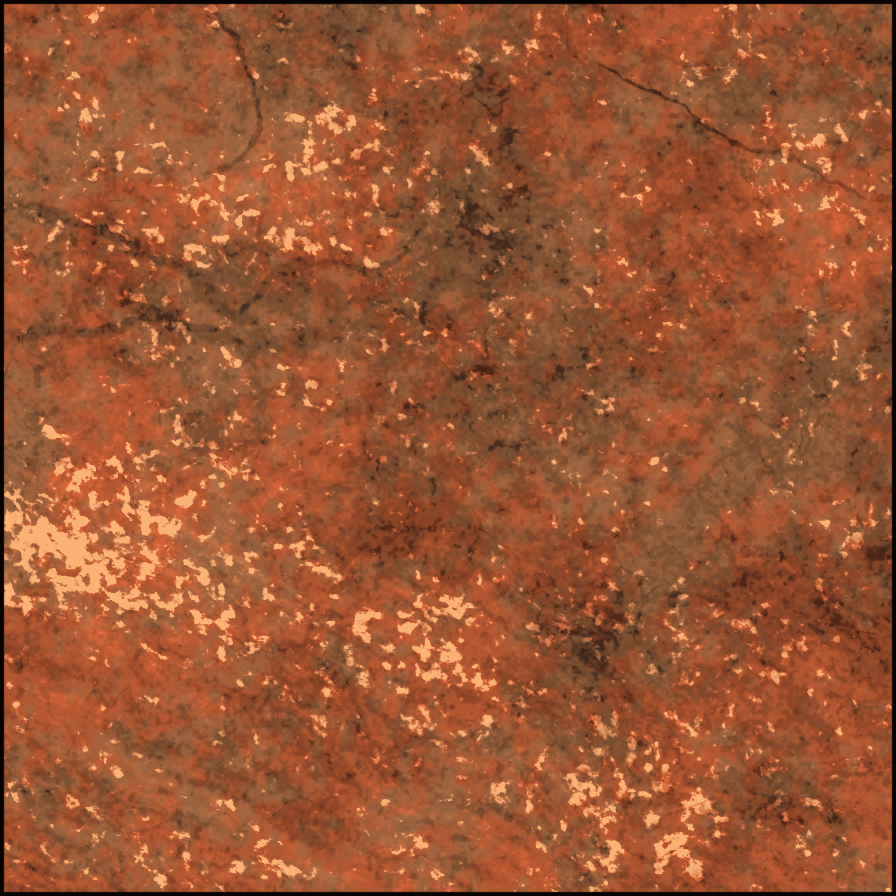
Write a three.js fragment shader that draws this texture.

```glsl
// Weathered red desert ground seen from above, in a thin black frame.
// Warped fractal noise sets tone and hue; soft blobs place pale outcrops and
// dark hollows, bent segments draw tracks, furrows and cracks.
#define SHADE vec3(0.27, 0.15, 0.10)
#define BROWN vec3(0.51, 0.29, 0.175)
#define RUST vec3(0.65, 0.365, 0.22)
#define ORANGE vec3(0.79, 0.43, 0.26)
#define PALE vec3(0.98, 0.70, 0.46)
#define FRAME_COLOR vec3(0.02, 0.0, 0.0)
#define FRAME_WIDTH 0.0045
#define WARP 0.09
#define GRAIN 0.30
#define FLECKS 0.62
#define STREAK_DIR vec2(0.883, -0.469)

varying vec2 vUv;

float hash(vec2 p) {
  vec3 h = fract(p.xyx * vec3(0.1031, 0.1030, 0.0973));
  h += dot(h, h.yzx + 33.33);
  return fract((h.x + h.y) * h.z);
}

float noise(vec2 p) {
  vec2 i = floor(p), f = fract(p);
  f = f * f * (3.0 - 2.0 * f);
  return mix(mix(hash(i), hash(i + vec2(1.0, 0.0)), f.x),
             mix(hash(i + vec2(0.0, 1.0)), hash(i + 1.0), f.x), f.y);
}

float fbm(vec2 p) {
  float sum = 0.0, amp = 0.533;
  for (int i = 0; i < 4; i++) {
    sum += amp * noise(p);
    p = mat2(1.6, 1.2, -1.2, 1.6) * p + 17.3;
    amp *= 0.5;
  }
  return sum;
}

// Soft elliptical region
float blob(vec2 p, vec2 center, vec2 radius) {
  vec2 d = (p - center) / radius;
  return exp(-dot(d, d));
}

// Soft stroke between two points
float stroke(vec2 p, vec2 a, vec2 b, float width) {
  vec2 ab = b - a;
  float d = length(p - a - ab * clamp(dot(p - a, ab) / dot(ab, ab), 0.0, 1.0));
  return 1.0 - smoothstep(0.35 * width, width, d);
}

vec3 groundRamp(float t) {
  vec3 c = mix(SHADE, BROWN, smoothstep(0.0, 0.27, t));
  c = mix(c, RUST, smoothstep(0.25, 0.50, t));
  c = mix(c, ORANGE, smoothstep(0.48, 0.74, t));
  return mix(c, PALE, smoothstep(0.70, 1.05, t));
}

void main() {
  vec2 p = vUv;
  vec2 q = p + WARP * (vec2(fbm(p * 7.0), fbm(p * 7.0 + 41.0)) - 0.5);
  q += 0.014 * (vec2(fbm(p * 50.0), fbm(p * 50.0 + 9.0)) - 0.5);

  // Regions: pale outcrops, dark hollows, lower slope
  float outcrop = blob(q, vec2(0.08, 0.42), vec2(0.20, 0.12))
    + 0.8 * blob(q, vec2(0.24, 0.33), vec2(0.19, 0.08))
    + blob(q, vec2(0.51, 0.26), vec2(0.08, 0.06))
    + 1.1 * blob(q, vec2(0.69, 0.12), vec2(0.13, 0.09))
    + blob(q, vec2(0.30, 0.79), vec2(0.12, 0.08))
    + 0.7 * blob(q, vec2(0.94, 0.75), vec2(0.07, 0.08))
    + 0.6 * blob(q, vec2(0.18, 0.06), vec2(0.20, 0.07));
  float hollow = blob(q, vec2(0.64, 0.29), vec2(0.10, 0.07))
    + 0.8 * blob(q, vec2(0.90, 0.24), vec2(0.20, 0.19))
    + blob(q, vec2(0.44, 0.41), vec2(0.10, 0.03))
    + 0.7 * blob(q, vec2(0.58, 0.88), vec2(0.17, 0.07))
    + 0.7 * blob(q, vec2(0.54, 0.73), vec2(0.10, 0.05));
  float slope = smoothstep(0.58, 0.40, q.y + 0.15 * q.x);

  // Layers of noise, streaked along the slope
  vec2 along = vec2(dot(q, STREAK_DIR), dot(q, vec2(-STREAK_DIR.y, STREAK_DIR.x)));
  float streak = fbm(along * vec2(26.0, 90.0));
  float mottle = mix(fbm(p * 48.0), streak, 0.2 + 0.5 * slope);
  float grain = 0.55 * noise(p * 170.0) + 0.45 * noise(p * 290.0 + 5.0);
  float tone = 0.40 + 0.03 * slope + 0.10 * outcrop - 0.17 * hollow
    + 0.38 * (fbm(q * 9.0 + 3.0) - 0.5) + 0.55 * (mottle - 0.5)
    + GRAIN * (grain - 0.5);

  // Rings around the dome
  float radius = length((q - vec2(0.29, 0.79)) / vec2(0.27, 0.19));
  float ringZone = exp(-6.0 * (radius - 0.95) * (radius - 0.95));
  tone += 0.045 * sin(radius * 26.0) * ringZone;

  // Pale tracks
  float track = max(stroke(q, vec2(0.0, 0.23), vec2(0.17, 0.15), 0.026),
                    stroke(q, vec2(0.17, 0.15), vec2(0.40, 0.03), 0.020));
  float wash = max(stroke(q, vec2(1.0, 0.52), vec2(0.78, 0.45), 0.026),
                   stroke(q, vec2(0.78, 0.45), vec2(0.72, 0.35), 0.036));
  tone = mix(tone, 0.60 + 0.4 * (mottle - 0.5), 0.6 * track);
  tone = mix(tone, 0.38 + 0.3 * (grain - 0.5), 0.7 * wash);

  // Furrows and cracks, broken up by noise
  float furrow = max(stroke(q, vec2(0.0, 0.77), vec2(0.28, 0.65), 0.014),
                     stroke(q, vec2(0.0, 0.64), vec2(0.25, 0.63), 0.008));
  furrow = max(furrow, stroke(q, vec2(0.25, 0.63), vec2(0.45, 0.76), 0.007));
  float crack = max(stroke(q, vec2(0.23, 0.98), vec2(0.27, 0.87), 0.005),
                    stroke(q, vec2(0.27, 0.87), vec2(0.24, 0.80), 0.005));
  crack = max(crack, stroke(q, vec2(0.68, 0.92), vec2(0.80, 0.83), 0.004));
  crack = max(crack, stroke(q, vec2(0.80, 0.83), vec2(0.96, 0.79), 0.004));
  float vein = 1.0 - smoothstep(0.004, 0.024, abs(fbm(q * 12.0 + 70.0) - 0.5));
  vein *= smoothstep(0.50, 0.70, noise(q * 17.0 + 8.0));
  tone -= (0.18 * furrow + 0.26 * crack + 0.12 * vein) * (0.2 + 1.5 * mottle);

  // Clustered pale flecks and small pits
  float clump = fbm(q * 18.0 + 21.0) - 0.5;
  float fleck = mix(fbm(p * 105.0 + 60.0), fbm(along * vec2(75.0, 130.0)), 0.4);
  tone += FLECKS * smoothstep(0.62, 0.77, fleck + 0.12 * outcrop + 0.32 * clump);
  tone -= 0.16 * smoothstep(0.62, 0.78, fbm(p * 95.0 + 90.0));

  // Hue drifts between olive earth and red oxide, paler ground stays neutral
  float oxide = 0.5 * fbm(q * 8.0 + 30.0) + 0.5 * fbm(p * 62.0 + 12.0) + 0.04 * slope;
  oxide = smoothstep(0.34, 0.66, oxide - 0.10 * wash - 0.05 * furrow - 0.03 * ringZone);
  vec3 tint = mix(vec3(0.93, 1.06, 1.11), vec3(1.08, 0.92, 0.86), oxide);
  tint = mix(tint, vec3(1.0), smoothstep(0.70, 0.95, tone));
  vec3 color = groundRamp(tone) * tint;

  // Frame
  vec2 edge = min(p, 1.0 - p);
  float inside = smoothstep(FRAME_WIDTH - 0.001, FRAME_WIDTH + 0.001, min(edge.x, edge.y));
  gl_FragColor = vec4(mix(FRAME_COLOR, color, inside), 1.0);
}
```
